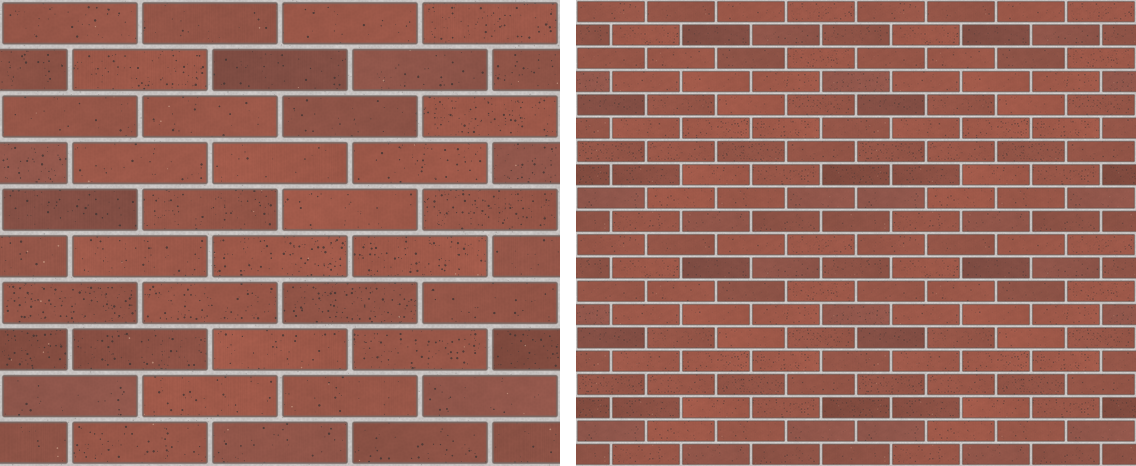
Left, the tile; right, the same tile 2 across and 2 down.
Write a Shadertoy shader that draws this texture.

```glsl
// Seamless running-bond wall of speckled red bricks with pale grey mortar.

const vec2  WALL = vec2(12.0, 10.0);      // canvas size in units of one course
const vec2  BRICK = vec2(3.0, 1.0);       // brick pitch, joint included
const float HALF_JOINT = 0.054;
const float CORNER = 0.045;
const float EDGE_WIDTH = 0.022;           // grey rim on each brick
const float RIM_FADE = 0.05;              // depth at which the rim has faded
const float TWO_PI = 6.2831853;

const vec3 BRICK_LIGHT = vec3(0.625, 0.350, 0.288);
const vec3 BRICK_DARK  = vec3(0.550, 0.322, 0.272);
const vec3 BRICK_DULL  = vec3(0.565, 0.345, 0.305);
const vec3 RIM         = vec3(0.470, 0.400, 0.380);
const vec3 MORTAR      = vec3(0.790, 0.772, 0.765);
const vec3 MORTAR_EDGE = vec3(0.580, 0.555, 0.545);
const vec3 SPECK       = vec3(0.250, 0.205, 0.200);
const vec3 FLECK       = vec3(0.780, 0.610, 0.520);

vec3 hash3(vec2 p) {
    vec3 q = fract(p.xyx * vec3(0.1031, 0.1030, 0.0973));
    q += dot(q, q.yxz + 33.33);
    return fract((q.xxy + q.yzz) * q.zyx);
}

float roundBox(vec2 p, vec2 halfSize, float radius) {
    vec2 q = abs(p) - halfSize + radius;
    return length(max(q, 0.0)) + min(max(q.x, q.y), 0.0) - radius;
}

// Distance to the nearest scattered point, wrapping after "grid" cells.
float cellular(vec2 uv, vec2 grid) {
    vec2 g = uv * grid, cell = floor(g);
    float nearest = 2.0;
    for (int y = -1; y <= 1; y++)
    for (int x = -1; x <= 1; x++) {
        vec2 c = cell + vec2(x, y);
        nearest = min(nearest, length(c + hash3(mod(c, grid) + 7.0).xy - g));
    }
    return nearest;
}

// Layered sines with whole frequencies, roughly -1 to 1.
float mottle(vec2 uv) {
    vec2 a = uv * TWO_PI;
    float s = sin(9.0 * a.x + 2.0 * sin(7.0 * a.y)) * sin(13.0 * a.y + 1.5 * sin(5.0 * a.x));
    s += 0.5 * sin(23.0 * a.x - 11.0 * a.y + 2.0 * sin(17.0 * a.y));
    return s / 1.5;
}

// Round dots, at most one per cell; the radius is in wall units.
float dots(vec2 uv, vec2 grid, float density, float radius, float pixel, float seed) {
    vec2 g = uv * grid;
    vec2 id = mod(floor(g), grid) + seed;
    vec3 h = hash3(id);
    float r = radius * mix(0.5, 1.1, hash3(id + 191.0).x);
    float d = length(fract(g) - 0.5 - (h.xy - 0.5) * 0.6) * WALL.x / grid.x;
    return step(h.z, density) * (1.0 - smoothstep(r - 0.6 * pixel, r + 0.6 * pixel, d));
}

void mainImage(out vec4 fragColor, in vec2 fragCoord) {
    vec2 uv = fragCoord / iResolution.xy;
    vec2 p = uv * WALL;
    float pixel = WALL.y / iResolution.y;

    // Running bond: even courses shift by half a brick.
    float course = floor(p.y);
    float along = p.x / BRICK.x + 0.5 * (1.0 - mod(course, 2.0));
    vec2 id = vec2(mod(floor(along), WALL.x / BRICK.x), course);
    vec2 local = (vec2(fract(along), fract(p.y)) - 0.5) * BRICK;
    vec3 tone = hash3(id + 31.0);
    vec3 wear = hash3(id + 83.0);

    float grain = cellular(uv, vec2(180.0, 150.0)) - 0.5;
    float cloud = mottle(uv);
    float d = roundBox(local, 0.5 * BRICK - HALF_JOINT, CORNER);

    // Brick face: fired tone, uneven shading and faint vertical drag lines.
    vec3 face = mix(BRICK_DARK, BRICK_LIGHT, smoothstep(0.05, 0.75, tone.x));
    face = mix(face, BRICK_DULL, 0.7 * smoothstep(0.55, 1.0, tone.y));
    face *= 1.0 - 0.10 * step(tone.z, 0.12);
    float streak = sin(uv.x * TWO_PI * 211.0 + 3.0 * sin(uv.x * TWO_PI * 37.0) + 6.0 * wear.x);
    face *= 1.0 + 0.05 * (wear.x - 0.5) * local.x + 0.022 * cloud
          + 0.012 * streak * wear.y + 0.035 * grain;

    // Iron specks, finer pits and rare pale flecks; amounts vary by brick.
    float density = mix(0.07, 0.34, wear.z * wear.z);
    float specks = dots(uv, vec2(96.0, 80.0), density, 0.023, pixel, 11.0);
    float pits = dots(uv, vec2(168.0, 140.0), 0.5 * density, 0.014, pixel, 57.0);
    float flecks = dots(uv, vec2(72.0, 60.0), 0.012, 0.018, pixel, 123.0);
    face = mix(face, SPECK, max(0.78 * specks, 0.5 * pits));
    face = mix(face, FLECK, 0.7 * flecks);

    // Weathered rim where the face meets the joint.
    float rim = smoothstep(-RIM_FADE, -0.4 * EDGE_WIDTH, d);
    face = mix(face, RIM, rim * (0.9 + 0.1 * cloud));

    // Mortar: sandy grain, soft stains and small pores.
    vec3 joint = MORTAR * (1.0 + 0.09 * grain + 0.025 * cloud);
    float pores = dots(uv, vec2(144.0, 120.0), 0.10 + 0.08 * cloud, 0.015, pixel, 211.0);
    joint = mix(joint, MORTAR_EDGE, 0.55 * pores);
    joint = mix(MORTAR_EDGE, joint, smoothstep(-0.005, 0.03, d));

    vec3 color = mix(face, joint, smoothstep(-0.7 * pixel, 0.7 * pixel, d));
    fragColor = vec4(color, 1.0);
}
```
